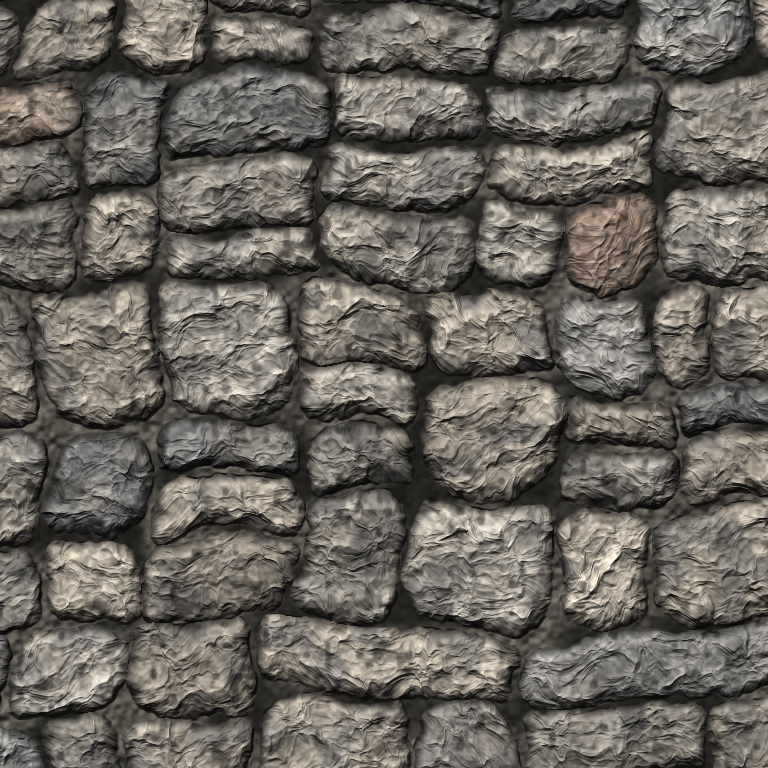
A Shadertoy shader for this texture:

```glsl
// Dry stone wall: tightly set irregular blocks with chipped faces and dark, earthy joints.

const float TILE = 1.14;          // size of one subdivided wall patch
const float JOINT = 0.0030;       // inset of each stone from its cell
const float BEVEL = 0.030;        // width of the rounded stone rim
const float BULGE = 0.0125;       // height of a stone above the joint
const float CHIP = 0.25;          // steepness of the chipped surface
const float EDGE = 0.0022;        // softness of the stone outline
const vec3 LIGHT = vec3(-0.22, 0.62, 0.75);
const vec3 GREY = vec3(0.665, 0.640, 0.597);
const vec3 OCHRE = vec3(0.690, 0.650, 0.592);
const vec3 SLATE = vec3(0.590, 0.585, 0.575);
const vec3 RUST = vec3(0.610, 0.510, 0.450);
const vec3 MORTAR = vec3(0.440, 0.420, 0.385);
const vec3 SHADOW = vec3(0.110, 0.108, 0.095);

struct Stone { float dist; vec2 local; float id; };

float hash(vec2 p) {
    vec3 q = fract(p.xyx * vec3(0.1031, 0.1030, 0.0973));
    q += dot(q, q.yzx + 33.33);
    return fract((q.x + q.y) * q.z);
}

float noise(vec2 p) {
    vec2 i = floor(p), f = fract(p);
    f = f * f * (3.0 - 2.0 * f);
    return mix(mix(hash(i), hash(i + vec2(1, 0)), f.x),
               mix(hash(i + vec2(0, 1)), hash(i + vec2(1, 1)), f.x), f.y);
}

// Squared distance to the nearest scattered point: hollows with sharp ridges
float cellular(vec2 p) {
    vec2 cell = floor(p);
    float nearest = 4.0;
    for (int y = -1; y <= 1; y++)
    for (int x = -1; x <= 1; x++) {
        vec2 c = cell + vec2(x, y);
        vec2 d = c + vec2(hash(c), hash(c + 57.3)) - p;
        nearest = min(nearest, dot(d, d));
    }
    return nearest;
}

mat2 rotate(float a) { return mat2(cos(a), sin(a), -sin(a), cos(a)); }

// Splits the wall into courses, then into blocks, and rounds the block at p
Stone findStone(vec2 p) {
    vec2 q = p + 0.011 * sin(p.yx * vec2(10.0, 8.0) + vec2(0.7, 2.1))
               + 0.006 * sin(p.yx * vec2(23.0, 27.0) + p * 9.0)
               + 0.012 * (vec2(noise(p * 19.0), noise(p * 19.0 + 40.0)) - 0.5);
    vec2 tile = floor((q + 0.07) / TILE);
    vec2 lo = tile * TILE - 0.07, hi = lo + TILE;
    float id = 1.0;
    for (int i = 0; i < 9; i++) {
        vec2 size = hi - lo, key = vec2(id, 7.0) + tile * 91.0;
        if (i > 3 && size.x * size.y < mix(0.014, 0.046, hash(key))) break;
        bool stacked = i < 2 || size.x < size.y * 1.5;
        vec2 cut = mix(lo, hi, mix(0.35, 0.65, hash(key + 13.7)));
        bool upper = stacked ? q.y > cut.y : q.x > cut.x;
        vec2 axis = stacked ? vec2(0, 1) : vec2(1, 0);
        if (upper) lo = mix(lo, cut, axis); else hi = mix(hi, cut, axis);
        id = id * 2.0 + float(upper);
    }
    id += dot(tile, vec2(811.0, 1733.0));
    vec2 center = 0.5 * (lo + hi), halfSize = 0.5 * (hi - lo) - JOINT;
    vec2 local = rotate(0.08 * (hash(vec2(id, 3.0)) - 0.5)) * (q - center);
    float corner = hash(vec2(id, 20.0) + step(0.0, local) * vec2(5.0, 9.0));
    float radius = min(halfSize.x, halfSize.y) * mix(0.25, 0.90, corner);
    vec2 b = abs(local) - halfSize + radius;
    float dist = length(max(b, 0.0)) + min(max(b.x, b.y), 0.0) - radius;
    dist += 0.009 * (noise(p * 42.0) - 0.5) + 0.005 * (noise(p * 110.0) - 0.5);
    return Stone(dist, local, id);
}

// Layered chips, stretched along a direction that differs per stone
float chips(Stone s) {
    float angle = 1.5 * (hash(vec2(s.id, 31.0)) - 0.5);
    vec2 p = rotate(angle) * s.local + 3.0 * hash(vec2(s.id, 8.0));
    p += 0.020 * (vec2(noise(p * 31.0), noise(p * 31.0 + 17.0)) - 0.5);
    p += 0.010 * (vec2(noise(p * 90.0), noise(p * 90.0 + 29.0)) - 0.5);
    p *= vec2(0.75, 1.10);
    float sum = 0.0, freq = 24.0;
    for (int i = 0; i < 4; i++) {
        sum += cellular(p * freq) / freq;
        p = rotate(0.7) * p + 1.7;
        freq *= 2.0;
    }
    return sum;
}

float heightAt(vec2 p) {
    Stone s = findStone(p);
    float rim = 1.0 - clamp(-s.dist / BEVEL, 0.0, 1.0);
    float face = BULGE * (1.0 - rim * rim) + CHIP * chips(s) + 0.009 * noise(p * 24.0);
    float joint = 0.008 * noise(p * 55.0) + 0.005 * noise(p * 130.0);
    return mix(face, joint, smoothstep(-EDGE, EDGE, s.dist));
}

void mainImage(out vec4 fragColor, in vec2 fragCoord) {
    vec2 p = fragCoord / iResolution.y;
    Stone s = findStone(p);

    // Relief lighting from above
    vec2 e = vec2(0.0014, 0.0);
    float h = heightAt(p);
    vec2 slope = vec2(heightAt(p + e.xy) - h, heightAt(p + e.yx) - h) / e.x;
    float lit = max(dot(normalize(vec3(-slope, 1.0)), normalize(LIGHT)), 0.0);

    // Stone colour: one tint per stone, mottled by patches, pale ridges and pits
    float kind = hash(vec2(s.id, 71.0));
    vec3 stone = mix(GREY, OCHRE, smoothstep(0.45, 0.75, kind));
    stone = mix(stone, SLATE, 1.0 - smoothstep(0.10, 0.28, kind));
    stone = mix(stone, RUST, 0.7 * step(0.94, kind));
    stone = mix(stone, OCHRE, 0.5 * smoothstep(0.5, 0.8, noise(p * 17.0 + 5.0)));
    stone = mix(stone, SLATE * 0.75, 0.6 * smoothstep(0.55, 0.85, noise(p * 23.0 + 60.0)));
    stone *= mix(0.88, 1.10, hash(vec2(s.id, 45.0))) * mix(0.82, 1.16, noise(p * 170.0));
    stone *= 0.86 + 6.5 * chips(s);
    stone *= 1.0 - 0.35 * smoothstep(0.68, 0.92, noise(p * 75.0 + 9.0));
    stone *= 0.15 + 1.04 * lit;
    stone *= mix(0.42, 1.0, smoothstep(-0.002, 0.015, -s.dist));

    // Joints: deep shadow with patches of earth
    float earth = smoothstep(0.30, 0.70, noise(p * 13.0 + 11.0));
    vec3 joint = mix(SHADOW, MORTAR * (0.25 + 0.9 * lit), 0.10 + 0.75 * earth);
    joint *= mix(0.75, 1.2, noise(p * 120.0));

    fragColor = vec4(mix(stone, joint, smoothstep(-EDGE, EDGE, s.dist)), 1.0);
}
```
